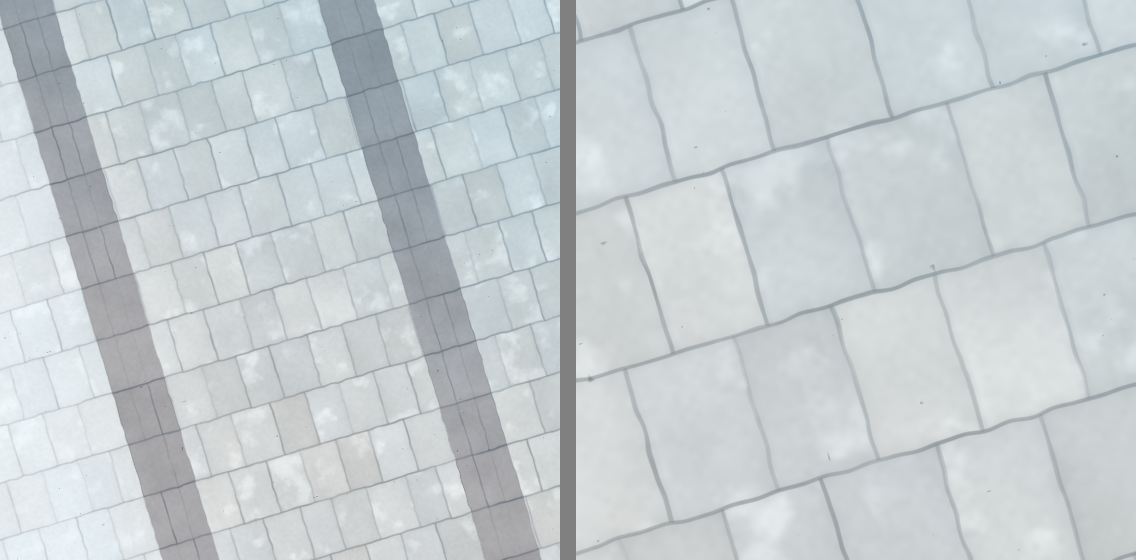
Left, the full canvas; right, a detail of the centre.
A WebGL 1 fragment shader for this texture:

```glsl
precision highp float;
uniform vec2 u_resolution;

float hash(vec2 p) {
  return fract(sin(dot(p, vec2(127.1, 311.7))) * 43758.5453);
}

float noise(vec2 p) {
  vec2 i = floor(p), f = fract(p);
  f = f * f * (3.0 - 2.0 * f);
  return mix(mix(hash(i), hash(i + vec2(1.0, 0.0)), f.x),
             mix(hash(i + vec2(0.0, 1.0)), hash(i + vec2(1.0, 1.0)), f.x), f.y);
}

float fbm(vec2 p) {
  float sum = 0.0, amp = 0.5;
  for (int i = 0; i < 4; i++) {
    sum += amp * noise(p);
    p = p * 2.03 + 17.3;
    amp *= 0.5;
  }
  return sum / 0.9375;
}

float line(float d, float halfWidth) {
  float px = 1.0 / u_resolution.y;
  return 1.0 - smoothstep(max(halfWidth - px, 0.0), halfWidth + px, abs(d));
}

void main() {
  vec2 p = gl_FragCoord.xy / u_resolution;
  float px = 1.0 / u_resolution.y;

  // Tilted paving axes: q.x along the rows, q.y along the bands
  vec2 q = vec2(dot(p, vec2(0.958, 0.287)), dot(p, vec2(-0.287, 0.958)));
  vec2 wobble = vec2(noise(q * 70.0), noise(q * 70.0 + 40.0)) - 0.5;
  vec2 w = q + wobble * 0.0028;

  // Rows
  float rowPos = (w.y - 0.034) / 0.097;
  float row = floor(rowPos);
  float rowDist = (rowPos - floor(rowPos + 0.5)) * 0.097;

  // Dark bands between panels of seven tiles
  float panelPos = (w.x - 0.278) / 0.552;
  float panel = floor(panelPos);
  float across = fract(panelPos) * 0.552;
  float band = smoothstep(-px, px, 0.0485 - abs(across - 0.0485))
             + smoothstep(0.552 - px, 0.552, across) * 0.5;
  band = min(band, 1.0);

  // Tiles, shifted by half on every second row
  float tilePos = (across - 0.097) / 0.065 + 0.5 * (1.0 - mod(row, 2.0));
  float joint = floor(tilePos + 0.5);
  vec2 jointId = vec2(joint + panel * 11.0, row);
  float jointDist = (tilePos - joint - (hash(jointId + 5.0) - 0.5) * 0.16) * 0.065;
  vec2 tileId = jointId + vec2(step(0.0, jointDist), 0.0);
  float tone = hash(tileId + 31.0) - 0.5;

  // Light falling from the pale left to the blue upper right
  float blue = smoothstep(0.3, 1.05, p.y * 0.8 + p.x * 0.35);
  float pale = 1.0 - smoothstep(0.12, 0.5, q.x);
  vec3 stone = mix(vec3(0.825, 0.835, 0.835), vec3(0.765, 0.825, 0.845), blue);
  stone = mix(stone, vec3(0.90, 0.93, 0.945), pale);

  // Tile variation, clouding and bright worn patches
  float cloud = fbm(q * 14.0 + tileId * 3.7) - 0.5;
  float worn = smoothstep(0.58, 0.82, fbm(q * 26.0 + tileId * 9.1));
  float calm = 1.0 - 0.6 * pale;
  stone += (tone * 0.045 + cloud * 0.09) * calm;
  stone += vec3(-0.012, 0.0, 0.012) * (hash(tileId + 77.0) - 0.4);
  stone += worn * 0.075 * calm;

  // Upright joints: broken, uneven, with a pale smear beside some
  float wear = noise(q * 38.0 + 9.0);
  float strength = mix(0.12, 0.75, hash(jointId + 13.0)) * (0.45 + 0.75 * wear);
  vec3 grout = mix(vec3(0.56, 0.58, 0.59), vec3(0.50, 0.59, 0.64), blue);
  float smear = exp(-abs(jointDist - 0.005) * 260.0) * step(0.55, hash(jointId + 3.0));
  stone += 0.045 * smear * wear * calm;
  stone = mix(stone, grout, exp(-abs(jointDist) * 220.0) * 0.14 * calm);
  stone = mix(stone, grout, line(jointDist, 0.0013) * strength * calm);

  // Band slabs with faint lengthwise joints
  vec2 slabId = vec2(panel, row);
  vec3 slab = mix(vec3(0.665, 0.66, 0.67), vec3(0.555, 0.61, 0.65), blue);
  slab += (hash(slabId + 19.0) - 0.5) * 0.035 + (fbm(q * 22.0) - 0.5) * 0.07;
  float seamPos = across / 0.0323;
  float seam = floor(seamPos + 0.5);
  float seamDist = (seamPos - seam) * 0.0323;
  float seamStrength = hash(vec2(seam + panel * 5.0, row + 50.0)) * (0.3 + 0.5 * wear);
  slab = mix(slab, vec3(0.43, 0.47, 0.51), line(seamDist, 0.001) * seamStrength);

  vec3 color = mix(stone, slab, band);

  // Continuous row joints
  float rowStrength = mix(0.32, 0.85, noise(q * 20.0 + 60.0)) * mix(calm, 1.0, band);
  vec3 rowGrout = mix(grout, vec3(0.41, 0.44, 0.48), band);
  color = mix(color, rowGrout, exp(-abs(rowDist) * 260.0) * 0.16 * calm);
  color = mix(color, rowGrout, line(rowDist, 0.0012) * rowStrength);

  // Fine grain and a few dark specks
  color += (noise(q * 210.0) - 0.5) * 0.022;
  color -= smoothstep(0.975, 1.0, noise(q * 130.0 + 8.0)) * 0.2;

  gl_FragColor = vec4(clamp(color, 0.0, 1.0), 1.0);
}
```
